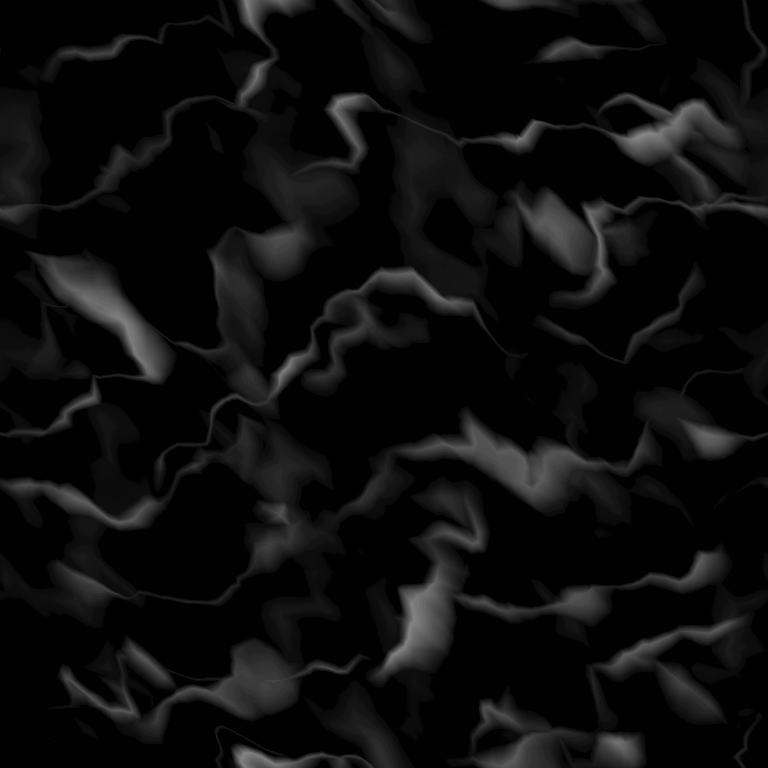
Give the GLSL for this texture, as a three.js fragment shader.

```glsl
varying vec2 vUv;

float hash(vec2 p) {
  return fract(sin(dot(p, vec2(127.1, 311.7))) * 43758.5453);
}

// Wrapping noise made of flat triangles, n cells across
float facet(vec2 p, float n, float seed) {
  vec2 cell = floor(p * n);
  vec2 f = fract(p * n);
  float a = hash(mod(cell, n) + seed);
  float b = hash(mod(cell + vec2(1.0, 0.0), n) + seed);
  float c = hash(mod(cell + vec2(0.0, 1.0), n) + seed);
  float d = hash(mod(cell + 1.0, n) + seed);
  return f.x + f.y < 1.0
    ? a + (b - a) * f.x + (c - a) * f.y
    : d + (c - d) * (1.0 - f.x) + (b - d) * (1.0 - f.y);
}

// Signed height above the nearest crest line, in rows
float crestOffset(vec2 p, float rows, float lean, float seed) {
  float phase = rows * p.y - lean * p.x;
  phase += 1.2 * facet(p, 6.0, seed);
  phase += 0.5 * facet(p, 13.0, seed + 3.0);
  phase += 0.16 * facet(p, 31.0, seed + 5.0);
  return fract(phase + 0.5) - 0.5;
}

// Broken chain of crests: bulges joined by thin necks, soft below
float ridge(vec2 p, float rows, float lean, float seed) {
  float h = crestOffset(p, rows, lean, seed);
  float bulge = smoothstep(0.2, 0.85, facet(p, 14.0, seed + 7.0));
  float below = mix(0.05, 0.4, bulge * facet(p, 9.0, seed + 9.0) * 1.4);
  float above = mix(0.04, 0.12, bulge);
  float body = max(h > 0.0 ? 1.0 - h / above : 1.0 + h / below, 0.0);
  float strength = smoothstep(0.3, 0.7, facet(p, 7.0, seed + 11.0));
  return body * strength * mix(0.3, 1.0, bulge);
}

// Tapered spurs running down to the right from the main crests
float spurs(vec2 p) {
  vec2 home = floor(p * 4.0);
  vec2 dir = normalize(vec2(0.68, -0.73));
  float light = 0.0;
  for (int y = -1; y <= 1; y++) {
    for (int x = -1; x <= 1; x++) {
      vec2 cell = home + vec2(float(x), float(y));
      vec2 id = mod(cell, 4.0);
      vec2 jitter = vec2(hash(id + 21.0), hash(id + 33.0));
      vec2 start = (cell + 0.3 + 0.4 * jitter) / 4.0;
      start.y -= crestOffset(start, 4.0, 2.0, 1.0) / 4.0;
      float size = mix(0.1, 0.19, hash(id + 45.0));
      vec2 q = p - start;
      float along = dot(q, dir) / size;
      float across = dot(q, vec2(-dir.y, dir.x));
      float taper = smoothstep(-0.2, 0.25, along) * (1.0 - smoothstep(0.6, 1.0, along));
      float width = (across > 0.0 ? 0.016 : 0.03) * taper + 0.001;
      float body = max(1.0 - abs(across) / width, 0.0);
      body *= taper * mix(1.0, 0.5, along);
      light = max(light, body * step(0.6, hash(id + 57.0)) * mix(0.6, 1.0, jitter.x));
    }
  }
  return light;
}

void main() {
  // Bend the lattice so that its rows do not show
  vec2 bend = vec2(facet(vUv, 5.0, 61.0), facet(vUv, 5.0, 73.0)) - 0.5;
  vec2 grain = vec2(facet(vUv, 26.0, 81.0), facet(vUv, 26.0, 93.0)) - 0.5;
  vec2 p = vUv + 0.06 * bend + 0.022 * grain;

  float light = 0.52 * ridge(p, 4.0, 2.0, 1.0);
  light = max(light, 0.36 * ridge(p, 6.0, 2.0, 101.0));
  light = max(light, 0.4 * spurs(p));

  // Faint scraps of rock between the chains
  float scraps = facet(p, 21.0, 131.0) * facet(p, 8.0, 143.0);
  light = max(light, 0.35 * (scraps - 0.3));

  // Ragged erosion, then faint terraces with a crisp dark rim
  light -= 0.045 * facet(p, 43.0, 157.0);
  float level = light / 0.03;
  float terrace = 0.03 * (floor(level) + smoothstep(0.35, 0.65, fract(level)));
  float tone = mix(light, terrace, 0.5) + 0.015;
  tone *= smoothstep(0.008, 0.016, light);
  gl_FragColor = vec4(vec3(0.003 + max(tone, 0.0)), 1.0);
}
```
